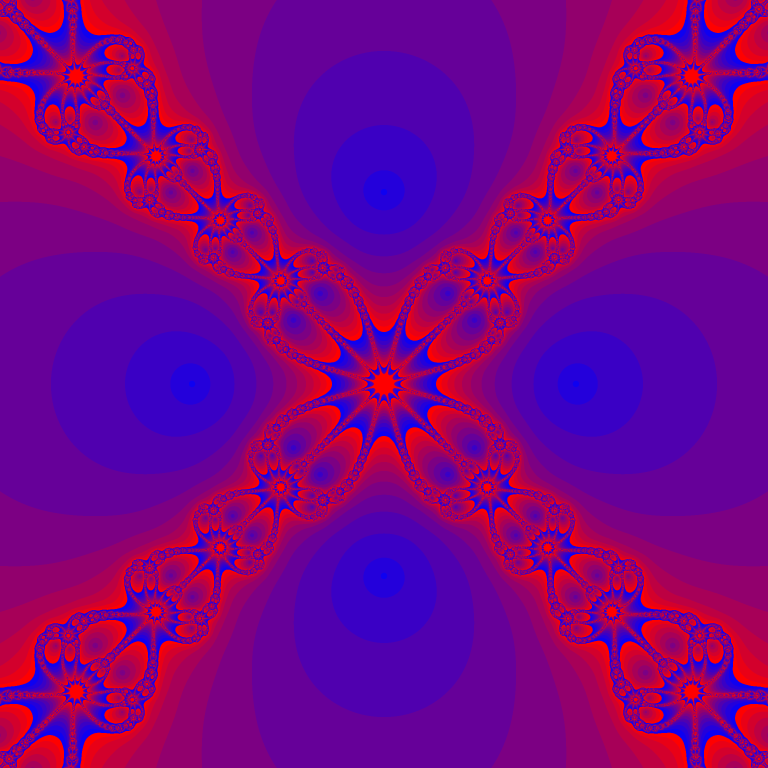
Give the GLSL for this background, as a Shadertoy shader.

```glsl
// Newton fractal of z^4 = 1 on the complex plane: four basins around the roots
// and lacy chains along the diagonals. Each point is coloured by its number of
// Newton steps, through a repeating ramp from blue to red.

const float HALF_WIDTH = 2.0;      // half extent of the visible plane
const float TOLERANCE = 0.0665;    // |z^4 - 1| that counts as converged
const int MAX_STEPS = 29;          // points still moving get the last colour
const float BANDS = 12.0;          // steps per cycle of the ramp
const float BAND_OFFSET = 0.65;    // start of the ramp, in bands
const vec3 NEAR_COLOR = vec3(0.0, 0.0, 1.0);
const vec3 FAR_COLOR = vec3(1.0, 0.0, 0.0);
const int SAMPLES = 3;             // antialiasing samples per axis

vec2 complexMul(vec2 a, vec2 b) {
    return vec2(a.x * b.x - a.y * b.y, a.x * b.y + a.y * b.x);
}

// Newton steps needed to come close to a root
int newtonSteps(vec2 z) {
    for (int i = 0; i < MAX_STEPS; i++) {
        vec2 cube = complexMul(complexMul(z, z), z);
        vec2 residual = complexMul(cube, z) - vec2(1.0, 0.0);
        if (length(residual) < TOLERANCE) return i;

        // z - (z^4 - 1) / (4 z^3) = 3/4 z + 1 / (4 z^3)
        vec2 inverseCube = vec2(cube.x, -cube.y) / max(dot(cube, cube), 1e-20);
        z = 0.75 * z + 0.25 * inverseCube;
    }
    return MAX_STEPS;
}

vec3 bandColor(int steps) {
    if (steps == MAX_STEPS) return FAR_COLOR;
    float band = mod(float(steps), BANDS);
    float ramp = (band + BAND_OFFSET) / (BANDS - 1.0 + BAND_OFFSET);
    return mix(NEAR_COLOR, FAR_COLOR, ramp);
}

void mainImage(out vec4 fragColor, in vec2 fragCoord) {
    float scale = 2.0 * HALF_WIDTH / min(iResolution.x, iResolution.y);
    vec3 color = vec3(0.0);

    // Average a regular grid of samples within the pixel
    for (int y = 0; y < SAMPLES; y++) {
        for (int x = 0; x < SAMPLES; x++) {
            vec2 jitter = (vec2(x, y) + 0.5) / float(SAMPLES) - 0.5;
            vec2 z = (fragCoord + jitter - 0.5 * iResolution.xy) * scale;
            color += bandColor(newtonSteps(z));
        }
    }
    fragColor = vec4(color / float(SAMPLES * SAMPLES), 1.0);
}
```
